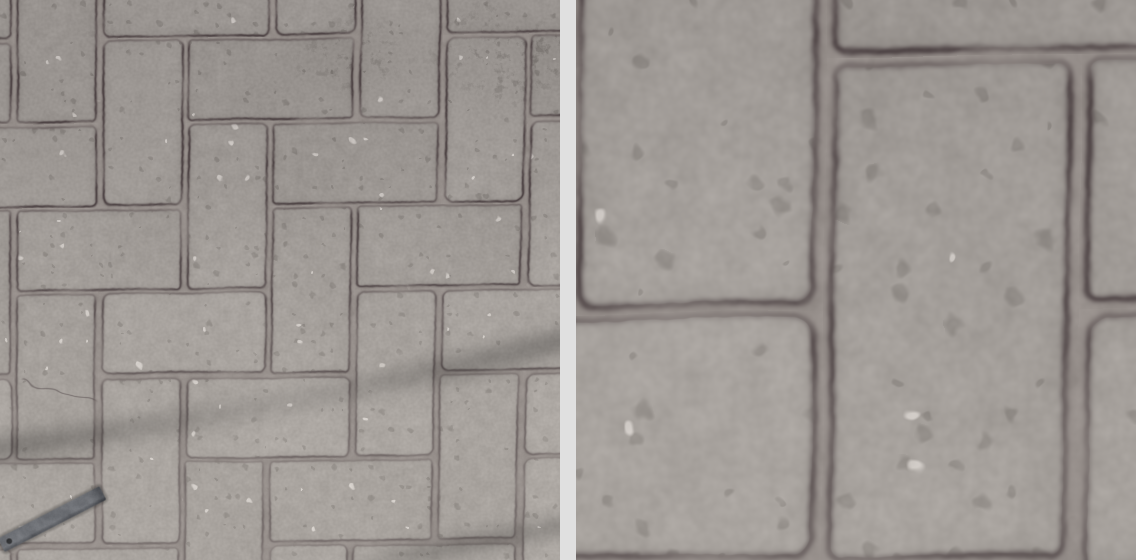
Left: the whole. Right: its middle third, enlarged.
A WebGL 1 fragment shader for this texture:

```glsl
precision highp float;
// Worn grey herringbone pavers with sandy joints, soft shadow bands and a metal strip.
uniform vec2 u_resolution;

#define GRID vec2(6.52, 6.63)
#define GRID_SHIFT vec2(-0.17, 0.525)
#define JOINT vec2(0.047, 0.036)
#define LINE_WIDTH 0.017
#define GRAIN 0.055
#define SHADOW_DEPTH 0.19
#define STONE_FAR vec3(0.605, 0.585, 0.570)
#define STONE_NEAR vec3(0.672, 0.652, 0.632)
#define SAND vec3(0.59, 0.56, 0.545)
#define CREVICE vec3(0.33, 0.29, 0.295)
#define METAL vec3(0.43, 0.44, 0.46)

float hash(vec2 p) {
  vec3 q = fract(p.xyx * vec3(0.1031, 0.1030, 0.0973));
  q += dot(q, q.yzx + 33.33);
  return fract((q.x + q.y) * q.z);
}

vec2 gradient(vec2 cell) {
  float angle = 6.2832 * hash(cell);
  return vec2(cos(angle), sin(angle));
}

float noise(vec2 p) {
  vec2 i = floor(p), f = fract(p);
  vec2 w = f * f * f * (f * (f * 6.0 - 15.0) + 10.0);
  vec2 e = vec2(0.0, 1.0);
  float a = mix(dot(gradient(i), f), dot(gradient(i + e.yx), f - e.yx), w.x);
  float b = mix(dot(gradient(i + e), f - e), dot(gradient(i + 1.0), f - 1.0), w.x);
  return mix(a, b, w.y);
}

float fbm(vec2 p) {
  float sum = 0.0, amp = 1.0;
  for (int i = 0; i < 4; i++) {
    sum += amp * noise(p);
    p = p * 2.03 + 17.0;
    amp *= 0.6;
  }
  return sum;
}

float boxDistance(vec2 p, vec2 halfSize, float radius) {
  vec2 q = abs(p) - halfSize + radius;
  return length(max(q, 0.0)) + min(max(q.x, q.y), 0.0) - radius;
}

// Sparse irregular dots, one candidate per cell
float spots(vec2 p, float scale, float chance, float radius) {
  p = p * scale + 0.25 * noise(p * scale * 2.0);
  vec2 id = floor(p) + scale;
  vec2 center = 0.3 + 0.4 * vec2(hash(id + 3.1), hash(id + 8.7));
  float r = radius * (0.5 + hash(id + 5.3));
  float dot_ = 1.0 - smoothstep(r * 0.4, r, length(fract(p) - center));
  return dot_ * step(hash(id), chance);
}

float band(float d, float width) {
  return exp(-d * d / (width * width));
}

void main() {
  vec2 uv = gl_FragCoord.xy / u_resolution;
  uv.y = 1.0 - uv.y;
  float px = 1.0 / u_resolution.y;

  // Slightly tilted grid, narrowing toward the bottom
  vec2 g = vec2(uv.x * (1.0 + 0.022 * uv.y), uv.y + 0.012 * uv.x) * GRID + GRID_SHIFT;
  g += 0.018 * vec2(noise(g * 1.7), noise(g * 1.7 + 40.0));

  // Herringbone: four cells along each diagonal step form two bricks
  vec2 cell = floor(g);
  float k = floor(mod(cell.x - cell.y + 0.5, 4.0));
  bool upright = k < 0.5 || k > 2.5;
  vec2 origin = cell - vec2(k == 2.0 ? 1.0 : 0.0, k == 3.0 ? 1.0 : 0.0);
  vec2 size = upright ? vec2(1.0, 2.0) : vec2(2.0, 1.0);
  float seed = hash(origin + 20.0);
  vec2 jitter = 0.022 * (vec2(seed, hash(origin + 51.0)) - 0.5);
  vec2 q = g - origin - 0.5 * size - jitter;
  vec2 halfSize = 0.5 * size - JOINT;
  float d = boxDistance(q, halfSize, 0.03 + 0.07 * seed);
  d += 0.007 * noise(g * 16.0);

  // Stone surface: tone per brick, mottling, pits and pale grit
  float mottle = fbm(uv * 42.0);
  float patches = noise(uv * 5.0 + 9.0);
  vec3 color = mix(STONE_FAR, STONE_NEAR, smoothstep(0.0, 0.9, uv.y));
  color += 0.025 * (seed - 0.5) + 0.025 * patches;
  color += GRAIN * (0.5 * mottle + 0.45 * noise(uv * 170.0));
  float grime = smoothstep(-0.1, 0.5, patches) * (1.0 - smoothstep(0.05, 0.45, uv.y));
  color -= grime * (0.03 + 0.11 * smoothstep(0.0, 0.7, mottle));
  color -= 0.07 * spots(uv, 58.0, 0.14, 0.3);
  color += 0.17 * spots(uv, 42.0, 0.035, 0.21);

  // Sandy joint with a dark crevice along each brick edge
  float aa = 6.6 * px;
  color = mix(color, SAND + 0.04 * mottle, 0.8 * smoothstep(-aa, aa, d));
  float wear = mix(0.85, 0.42, smoothstep(0.25, 0.95, uv.y));
  wear *= clamp(0.9 + 0.8 * noise(g * 2.3 + 7.0) + 0.25 * mottle, 0.25, 1.15);
  wear *= mix(1.0, 0.5, 1.0 - smoothstep(0.0, 0.1, q.y + halfSize.y));
  color = mix(color, CREVICE, wear * band(d - 0.006, max(LINE_WIDTH, 0.7 * aa)));
  color -= 0.03 * wear * band(d, 0.06);

  // Hairline crack across one brick
  float crack = uv.y - 0.682 - 0.27 * (uv.x - 0.04) - 0.012 * noise(uv * 34.0);
  float span = smoothstep(0.035, 0.045, uv.x) * (1.0 - smoothstep(0.165, 0.177, uv.x));
  color = mix(color, CREVICE, 0.45 * span * band(crack, max(0.0018, px)));

  // Soft cast shadows
  float mainShadow = band(uv.y - 0.80 + 0.13 * uv.x + 0.06 * uv.x * uv.x, 0.027);
  mainShadow *= 0.8 + 0.35 * cos(6.2832 * uv.x);
  float lowShadow = band(uv.y - 0.94 - 0.2 * (1.0 - uv.x), 0.025) * smoothstep(0.55, 0.8, uv.x);
  color *= 1.0 - SHADOW_DEPTH * (mainShadow + 0.85 * lowShadow);

  // Metal strip with a scuffed face, dark lower rim and a hole
  vec2 m = uv - vec2(0.093, 0.927);
  m = vec2(dot(m, vec2(0.889, -0.458)), dot(m, vec2(0.458, 0.889)));
  float strip = boxDistance(m, vec2(0.102, 0.0135), 0.003);
  color *= 1.0 - 0.25 * (1.0 - smoothstep(0.0, 0.008, strip));
  vec3 metal = METAL + 0.06 * mottle - 0.09 * smoothstep(0.005, 0.012, m.y);
  metal -= 0.12 * smoothstep(0.075, 0.1, m.x);
  metal *= 0.45 + 0.55 * smoothstep(0.003, 0.007, length(m + vec2(0.086, 0.0)));
  color = mix(color, metal, 1.0 - smoothstep(-px, px, strip));

  gl_FragColor = vec4(color, 1.0);
}
```
